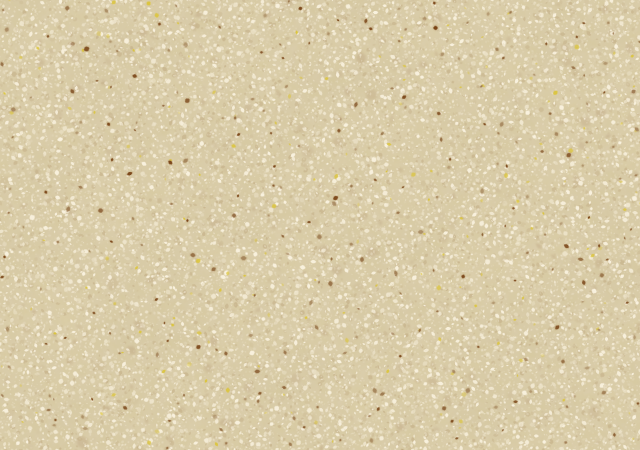
Write a WebGL 2 fragment shader that draws this texture.

```glsl
#version 300 es
precision highp float;

uniform vec2 u_resolution;
out vec4 fragColor;

// Rows of cells per canvas height, and share of cells that hold a grain
#define CHIP_ROWS 84.0
#define CHIP_SHARE 0.66
#define FINE_ROWS 136.0
#define FINE_SHARE 0.5
#define TAN_ROWS 74.0
#define TAN_SHARE 0.42
#define SMUDGE_ROWS 30.0
#define SMUDGE_SHARE 0.24
#define SPECK_ROWS 18.0
#define BROWN_SHARE 0.56
#define YELLOW_SHARE 0.36
#define EDGE_SOFTNESS 0.0021

vec3 hash3(vec2 cell, float seed) {
    vec3 q = fract(vec3(cell.xyx + seed * 17.3) * vec3(0.1031, 0.1030, 0.0973));
    q += dot(q, q.yxz + 33.33);
    return fract((q.xxy + q.yzz) * q.zyx);
}

// Distance to an angular chip: a stretched box with cut corners
float chipDistance(vec2 d, float radius, float angle, float stretch) {
    float c = cos(angle), s = sin(angle);
    d = abs(mat2(c, -s, s, c) * d) * vec2(1.0, stretch);
    return max(max(d.x, d.y), (d.x + d.y) * 0.76) - radius;
}

// Cellular scatter of chips; returns coverage and a random tone.
// Radii are in cells, blur in canvas heights.
vec2 scatter(vec2 p, float rows, float share, vec2 radii, float blur, float seed) {
    vec2 g = p * rows, home = floor(g), best = vec2(0.0);
    float soft = max(blur, 0.6 / u_resolution.y) * rows;
    for (int y = -1; y <= 1; y++) {
        for (int x = -1; x <= 1; x++) {
            vec2 cell = home + vec2(x, y);
            vec3 place = hash3(cell, seed);
            vec3 form = hash3(cell, seed + 5.0);
            if (place.z > share) continue;
            float radius = mix(radii.x, radii.y, form.x * form.x);
            float dist = chipDistance(g - cell - place.xy, radius,
                                      form.y * 6.283, mix(1.0, 1.7, form.z));
            float cover = 1.0 - smoothstep(-soft, soft, dist);
            if (cover > best.x) best = vec2(cover, fract(form.z * 7.0 + form.y));
        }
    }
    return best;
}

// Broad, faint unevenness from layered sines
float clouds(vec2 p) {
    float sum = 0.0, weight = 0.5;
    for (int i = 0; i < 4; i++) {
        p = mat2(0.8, 0.6, -0.6, 0.8) * p * 1.9 + 1.7;
        sum += weight * sin(p.x + 1.3 * sin(p.y)) * sin(p.y + 0.9 * sin(p.x));
        weight *= 0.7;
    }
    return sum;
}

void main() {
    vec2 p = gl_FragCoord.xy / u_resolution.y;

    // Sandy ground drifting between two close tints
    float drift = clouds(p * 9.0);
    float tint = 0.5 + 0.5 * clouds(p * 42.0);
    vec3 color = mix(vec3(0.845, 0.793, 0.635), vec3(0.852, 0.800, 0.668), tint);
    color += 0.008 * drift;

    // Taupe smudges and darker tan grains
    vec2 smudge = scatter(p, SMUDGE_ROWS, SMUDGE_SHARE, vec2(0.12, 0.42), 0.006, 1.0);
    color = mix(color, vec3(0.76, 0.67, 0.53), smudge.x * mix(0.1, 0.5, smudge.y));
    vec2 tan_ = scatter(p, TAN_ROWS, TAN_SHARE, vec2(0.18, 0.46), EDGE_SOFTNESS, 2.0);
    color = mix(color, vec3(0.785, 0.710, 0.555), tan_.x * mix(0.2, 0.85, tan_.y));

    // Fine pale grit, then larger ivory chips
    vec2 fine = scatter(p, FINE_ROWS, FINE_SHARE, vec2(0.2, 0.46), EDGE_SOFTNESS, 3.0);
    color = mix(color, vec3(0.92, 0.88, 0.78), fine.x * mix(0.15, 0.75, fine.y));
    vec2 chip = scatter(p, CHIP_ROWS, CHIP_SHARE, vec2(0.18, 0.50), EDGE_SOFTNESS, 4.0);
    color = mix(color, vec3(0.975, 0.945, 0.870), chip.x * mix(0.25, 1.0, chip.y));

    // Sparse yellow specks
    vec2 yellow = scatter(p, SPECK_ROWS, YELLOW_SHARE, vec2(0.045, 0.10), EDGE_SOFTNESS, 6.0);
    color = mix(color, vec3(0.86, 0.77, 0.22), yellow.x * mix(0.3, 0.95, yellow.y));

    // Brown specks with a soft stain around each core
    vec2 stain = scatter(p, SPECK_ROWS, BROWN_SHARE, vec2(0.05, 0.12), 0.005, 7.0);
    color = mix(color, vec3(0.70, 0.58, 0.40), stain.x * 0.45);
    vec2 brown = scatter(p, SPECK_ROWS, BROWN_SHARE, vec2(0.045, 0.105), EDGE_SOFTNESS, 7.0);
    vec3 brownTone = mix(vec3(0.56, 0.42, 0.26), vec3(0.48, 0.27, 0.09), brown.y);
    color = mix(color, brownTone, brown.x * mix(0.3, 1.0, brown.y));

    fragColor = vec4(clamp(color, 0.0, 1.0), 1.0);
}
```
